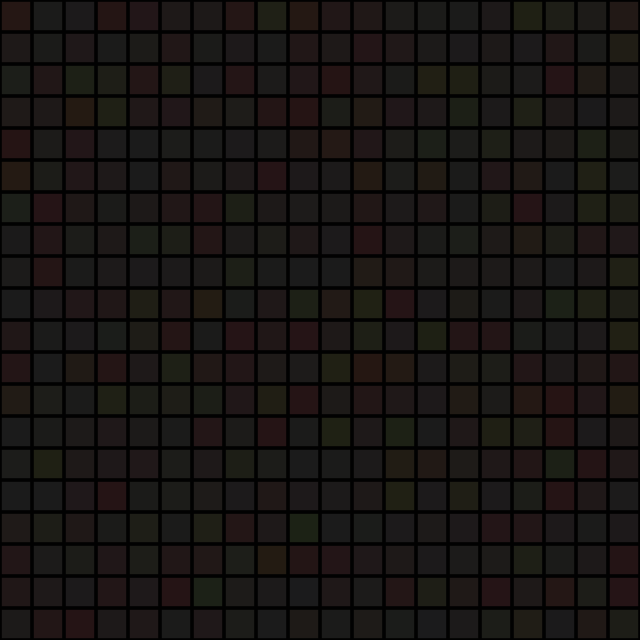
A WebGL 1 fragment shader for this pattern:

```glsl
precision highp float;
// Dark mosaic of square tiles, faintly tinted red, brown and olive, with soft black joints.

uniform vec2 u_resolution;

const float TILES = 20.0;            // tiles across and down
const float JOINT_CORE = 0.035;      // half width of the black joint, in tiles
const float JOINT_EDGE = 0.078;      // where the joint has faded into the tile

const vec3 JOINT_COLOR = vec3(0.004, 0.003, 0.003);
const vec3 NEUTRAL = vec3(0.106, 0.105, 0.104);
const vec3 RED = vec3(0.148, 0.077, 0.081);
const vec3 BROWN = vec3(0.142, 0.104, 0.072);
const vec3 OLIVE = vec3(0.126, 0.128, 0.076);
const vec3 GREEN = vec3(0.110, 0.134, 0.084);

// Three random values in 0..1 for a tile
vec3 hash3(vec2 cell) {
  vec3 p = fract(cell.xyx * vec3(0.1031, 0.1030, 0.0973) + 0.37);
  p += dot(p, p.yxz + 33.33);
  return fract((p.xxy + p.yzz) * p.zyx);
}

// Hue ramp from red through brown and olive to green
vec3 tintRamp(float t) {
  vec3 color = mix(RED, BROWN, smoothstep(0.48, 0.64, t));
  color = mix(color, OLIVE, smoothstep(0.64, 0.76, t));
  return mix(color, GREEN, smoothstep(0.82, 1.0, t));
}

// Mostly near neutral, a few tiles strongly tinted
vec3 tileColor(vec2 cell) {
  vec3 rnd = hash3(cell);
  float strength = pow(rnd.y, 1.5);
  vec3 color = mix(NEUTRAL, tintRamp(rnd.x), strength);
  color.b += (rnd.z - 0.5) * 0.010;
  return color;
}

// Coverage of the tile face: 0 in the joint, 1 on the tile
float tileMask(vec2 local, float pixel) {
  vec2 d = 0.5 - abs(local - 0.5);
  float edge = max(JOINT_EDGE, JOINT_CORE + pixel);
  vec2 face = smoothstep(vec2(JOINT_CORE), vec2(edge), d);
  return face.x * face.y;
}

void main() {
  vec2 grid = gl_FragCoord.xy / u_resolution * TILES;
  float pixel = TILES / min(u_resolution.x, u_resolution.y);
  vec2 cell = mod(floor(grid), TILES);

  vec3 color = mix(JOINT_COLOR, tileColor(cell), tileMask(fract(grid), pixel));
  gl_FragColor = vec4(color, 1.0);
}
```
